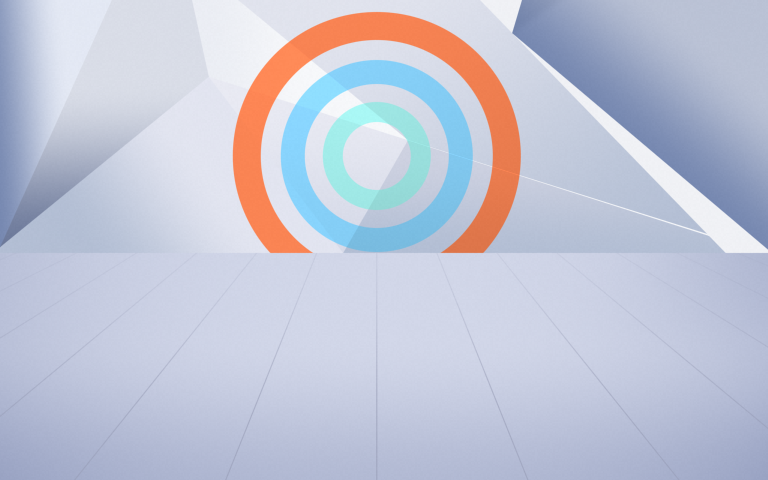
This background is drawn by a Shadertoy shader. Its source:

```glsl
// A faceted pale wall with three translucent rings above a floor of converging planks.

// Layout, in units of canvas height
const float HORIZON = 0.473;
const vec2 RING_CENTRE = vec2(0.785, 0.675);
const vec2 ORANGE_RADII = vec2(0.2417, 0.300);
const vec2 BLUE_RADII = vec2(0.150, 0.200);
const vec2 TEAL_RADII = vec2(0.0708, 0.1125);
const vec2 VANISHING_POINT = vec2(0.785, 0.785);
const float PLANK_SLOPE = 0.401;
const float SEAM_WIDTH = 0.0022;
const float GRAIN = 0.010;

// Corners shared by the wall facets
const vec2 LEFT_FOOT = vec2(0.0, 0.485);
const vec2 LEFT_TOP = vec2(0.233, 1.0);
const vec2 PEAK_TOP = vec2(0.400, 1.0);
const vec2 PEAK = vec2(0.435, 0.840);
const vec2 BEAM_TOP = vec2(0.496, 1.0);
const vec2 HUB = vec2(0.850, 0.708);
const vec2 HUB_FOOT = vec2(0.715, 0.473);
const vec2 RIGHT_FOOT = vec2(1.6, 0.473);
const vec2 NOTCH = vec2(1.067, 0.931);
const vec2 NOTCH_TOP = vec2(1.0875, 1.0);

// Palette
const vec3 ORANGE = vec3(0.975, 0.515, 0.325);
const vec3 BLUE = vec3(0.53, 0.825, 0.985);
const vec3 TEAL = vec3(0.63, 0.92, 0.91);
const vec3 WHITE = vec3(0.965, 0.97, 0.98);
const vec3 PALE = vec3(0.885, 0.895, 0.94);
const vec3 MIST = vec3(0.70, 0.745, 0.83);
const vec3 SLATE = vec3(0.46, 0.53, 0.69);
const vec3 FLOOR_LIGHT = vec3(0.82, 0.84, 0.91);
const vec3 FLOOR_SHADE = vec3(0.58, 0.62, 0.75);
const vec3 SEAM = vec3(0.58, 0.60, 0.70);

float hash(vec2 cell) {
    vec3 h = fract(vec3(cell.xyx) * 0.1031);
    h += dot(h, h.yzx + 33.33);
    return fract((h.x + h.y) * h.z);
}

// Signed distance to a line, positive on the left of a -> b
float lineDist(vec2 p, vec2 a, vec2 b) {
    vec2 d = normalize(b - a), e = p - a;
    return d.x * e.y - d.y * e.x;
}

float cover(float dist, float aa) {
    return smoothstep(-aa, aa, dist);
}

vec3 wallColour(vec2 p, float aa) {
    // Broad left slope and the triangle beside it
    float lift = smoothstep(0.06, 0.37, dot(p - vec2(0.1, 0.48), vec2(0.8, 0.6)));
    vec3 col = mix(MIST, PALE, lift);
    vec3 inner = mix(vec3(0.84, 0.855, 0.91), vec3(0.91, 0.915, 0.95),
                     smoothstep(0.47, 0.80, p.y));
    col = mix(col, inner, cover(lineDist(p, PEAK, HUB_FOOT), aa));

    // Lower right shade
    float low = min(lineDist(p, HUB, HUB_FOOT), -lineDist(p, HUB, RIGHT_FOOT));
    vec3 lowTone = mix(MIST, vec3(0.805, 0.82, 0.88), smoothstep(0.46, 0.69, p.y));
    col = mix(col, lowTone, cover(low, aa));

    // Bright beam
    float beam = min(lineDist(p, PEAK_TOP, PEAK), lineDist(p, PEAK, HUB));
    vec3 beamTone = mix(vec3(0.92, 0.93, 0.955), WHITE, smoothstep(0.42, 0.65, p.x));
    col = mix(col, beamTone, cover(beam, aa));

    // Upper right slope with its bright tip
    float slope = min(lineDist(p, BEAM_TOP, HUB), lineDist(p, HUB, RIGHT_FOOT));
    float fall = smoothstep(-0.15, 0.75, dot(p - vec2(0.8, 0.9), vec2(0.6, -0.8)));
    vec3 slopeTone = mix(vec3(0.88, 0.89, 0.93), MIST, fall);
    col = mix(col, slopeTone, cover(slope, aa));
    col = mix(col, vec3(0.94, 0.945, 0.96), cover(lineDist(p, vec2(1.0, 1.0), NOTCH), aa));

    // Right blue wall
    float rise = lineDist(p, NOTCH, vec2(1.6, 0.48));
    float right = min(lineDist(p, NOTCH_TOP, NOTCH), rise);
    vec3 rightTone = mix(SLATE, vec3(0.73, 0.76, 0.835), smoothstep(-0.02, 0.25, rise));
    rightTone -= 0.03 * cover(lineDist(p, NOTCH, vec2(1.167, 1.0)), 0.012);
    col = mix(col, rightTone, cover(right, aa));

    // Left grey wedge and blue edge
    float wedge = min(lineDist(p, PEAK, PEAK_TOP), lineDist(p, LEFT_FOOT, PEAK));
    vec3 wedgeTone = mix(vec3(0.42, 0.47, 0.60), vec3(0.85, 0.865, 0.905),
                         smoothstep(0.47, 0.83, p.y));
    col = mix(col, wedgeTone, cover(wedge, aa));
    float glow = smoothstep(-0.04, 0.15, p.x + 0.1 * (p.y - 0.8));
    vec3 edgeTone = mix(SLATE, vec3(0.89, 0.91, 0.955), glow);
    return mix(col, edgeTone, cover(lineDist(p, LEFT_FOOT, LEFT_TOP), aa));
}

// Tints the wall with a ring, keeping part of its shading
vec3 addRing(vec3 wall, vec2 p, vec2 radii, vec3 tint, float aa) {
    float r = length(p - RING_CENTRE);
    float shade = mix(1.0, dot(wall, vec3(0.333)) / 0.90, 0.7);
    return mix(wall, min(tint * shade, 1.0), cover(min(r - radii.x, radii.y - r), aa));
}

vec3 floorColour(vec2 p, float aa) {
    float side = abs(p.x - 0.8) / 0.8;
    float shade = 0.55 * (1.0 - smoothstep(-0.05, 0.30, p.y)) + 0.40 * pow(side, 2.5);
    shade += 0.15 * smoothstep(1.2, 1.6, p.x) * smoothstep(0.2, HORIZON, p.y);
    vec3 col = mix(FLOOR_LIGHT, FLOOR_SHADE, min(shade, 1.0));

    // Seams meet at the vanishing point
    float depth = VANISHING_POINT.y - p.y;
    float plank = (p.x - VANISHING_POINT.x) / (PLANK_SLOPE * depth);
    float index = floor(plank + 0.5);
    float dist = abs(plank - index) * PLANK_SLOPE * depth / length(vec2(1.0, index * PLANK_SLOPE));
    float fade = mix(0.2, 0.65, smoothstep(0.32, 0.65, depth)) / (1.0 + 0.12 * abs(index));
    return mix(col, SEAM, fade * cover(0.5 * SEAM_WIDTH - dist, aa));
}

void mainImage(out vec4 fragColor, in vec2 fragCoord) {
    vec2 p = (fragCoord - vec2(0.5 * iResolution.x, 0.0)) / iResolution.y + vec2(0.8, 0.0);
    float aa = 0.75 / iResolution.y;

    vec3 col = wallColour(p, aa);
    col = addRing(col, p, ORANGE_RADII, ORANGE, aa);
    col = addRing(col, p, BLUE_RADII, BLUE, aa);
    col = addRing(col, p, TEAL_RADII, TEAL, aa);
    col = mix(col, floorColour(p, aa), cover(HORIZON - p.y, aa));

    // Fine paper grain
    col += GRAIN * (hash(floor(p * 320.0) + 7.0) - 0.5);
    fragColor = vec4(col, 1.0);
}
```
